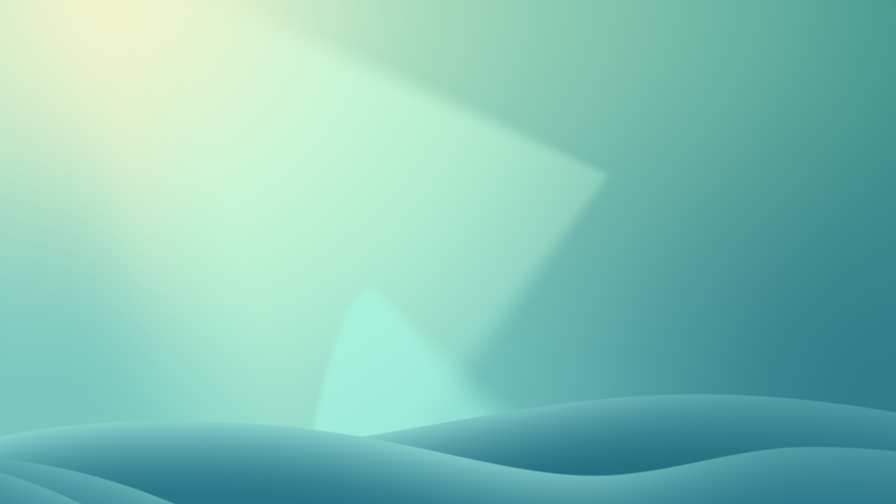
Give the GLSL for this background, as a WebGL 1 fragment shader.

```glsl
precision highp float;
// Soft teal sky lit from the upper left by a wide beam with a sharp far corner,
// a small bright petal of light, and smooth rolling hills along the bottom.
// Sky is a blend of gradients; light shapes are soft masks; hills are height curves.

#define SUN vec2(0.23, 1.03)
#define GLOW_RADIUS 0.42
#define GLOW_STRENGTH 0.88
#define BEAM_STRENGTH 0.95
#define BEAM_TIP vec2(1.208, 0.653)
#define RAY_STRENGTH 0.22
#define PETAL_APEX vec2(0.741, 0.433)
#define PETAL_STRENGTH 0.55
#define HILL_DEPTH 0.15

uniform vec2 u_resolution;

const vec3 GLOW_COLOR = vec3(0.96, 0.95, 0.80);
const vec3 BEAM_COLOR = vec3(0.74, 0.97, 0.85);
const vec3 PETAL_COLOR = vec3(0.66, 0.98, 0.90);

float softStep(float distanceInside, float softness) {
  return smoothstep(-softness, softness, distanceInside);
}

// Base gradient: one colour ramp along the top, another along the bottom
vec3 skyColor(vec2 p) {
  float topMix = pow(clamp((p.x - 0.4) / 1.38, 0.0, 1.0), 1.4);
  vec3 top = mix(vec3(0.70, 0.91, 0.78), vec3(0.29, 0.61, 0.57), topMix);
  vec3 bottom = mix(vec3(0.47, 0.78, 0.75), vec3(0.19, 0.49, 0.54),
                    smoothstep(0.75, 1.75, p.x));
  return mix(bottom, top, smoothstep(0.2, 1.0, p.y));
}

// Beam bounded by a slanted top edge, a right edge and a hazy left side
float beamMask(vec2 p) {
  vec2 q = p - BEAM_TIP;
  float topEdge = (-0.452 * q.x - q.y) * 0.91;
  float rightEdge = (0.738 * q.y - q.x) * 0.80;
  float leftEdge = p.x - 0.15 - 0.28 * (1.0 - p.y);
  float mask = softStep(topEdge, 0.012 + 0.05 * max(-q.x, 0.0));
  mask *= softStep(rightEdge, 0.012 + 0.08 * max(-q.y, 0.0));
  mask *= softStep(leftEdge, 0.22);
  return mask * (1.0 - smoothstep(0.35, 1.5, distance(p, SUN)));
}

// Petal with a curved left side and a straight, fading right side
float petalMask(vec2 p) {
  float drop = PETAL_APEX.y - p.y;
  float below = max(drop, 0.0);
  float x = p.x - PETAL_APEX.x;
  float leftSide = softStep(x + 0.225 * sqrt(below), 0.010);
  float rightSide = softStep(0.95 * below - x, 0.012 + 0.25 * below);
  return leftSide * rightSide * softStep(drop, 0.025);
}

// Hill profiles, as height over x
float backHill(float x) {
  return 0.2176 - 0.059 * (1.0 - cos(3.0 * (x - 1.389)));
}

float frontHill(float x) {
  float slope = pow(clamp((x - 0.3) / 0.88, 0.0, 1.0), 1.4);
  float leftEnd = max(0.3 - x, 0.0);
  float rightEnd = max(x - 1.62, 0.0);
  return 0.164 - 0.108 * smoothstep(0.0, 1.0, slope)
       + 0.057 * smoothstep(1.18, 1.60, x)
       - 0.34 * (leftEnd * leftEnd + rightEnd * rightEnd);
}

// Lay a hill over the scene, bright at its crest and darker below
vec3 addHill(vec3 color, float y, float height, vec3 crest, vec3 base) {
  float depth = clamp((height - y) / HILL_DEPTH, 0.0, 1.0);
  vec3 body = mix(base, crest, pow(1.0 - depth, 1.6));
  return mix(color, body, softStep(height - y, 1.2 / u_resolution.y));
}

void main() {
  vec2 p = gl_FragCoord.xy / u_resolution * vec2(16.0 / 9.0, 1.0);

  // Sky and light
  vec3 color = skyColor(p);
  color = mix(color, BEAM_COLOR, BEAM_STRENGTH * beamMask(p));
  float sunDistance = distance(p, SUN) / GLOW_RADIUS;
  color = mix(color, GLOW_COLOR, GLOW_STRENGTH * exp(-sunDistance * sunDistance));
  float rayOffset = (p.x - 0.20 - 0.20 * (1.0 - p.y)) / 0.075;
  float ray = exp(-rayOffset * rayOffset) * smoothstep(0.15, 0.9, p.y);
  color = mix(color, GLOW_COLOR, RAY_STRENGTH * ray);
  color = mix(color, PETAL_COLOR, PETAL_STRENGTH * petalMask(p));

  // Hills, back to front, dimming toward the right
  float shade = smoothstep(0.6, 1.85, p.x);
  vec3 crest = mix(vec3(0.53, 0.82, 0.80), vec3(0.29, 0.59, 0.63), shade);
  vec3 base = vec3(0.16, 0.47, 0.54);
  color = addHill(color, p.y, backHill(p.x), crest, vec3(0.14, 0.44, 0.51));
  color = addHill(color, p.y, frontHill(p.x), crest, base);
  vec3 nearCrest = vec3(0.37, 0.68, 0.70);
  color = addHill(color, p.y, 0.09 - p.x * (0.10 + 0.46 * p.x), nearCrest, base);
  color = addHill(color, p.y, 0.0625 - p.x * (0.30 + 0.53 * p.x), nearCrest, base);

  gl_FragColor = vec4(color, 1.0);
}
```
